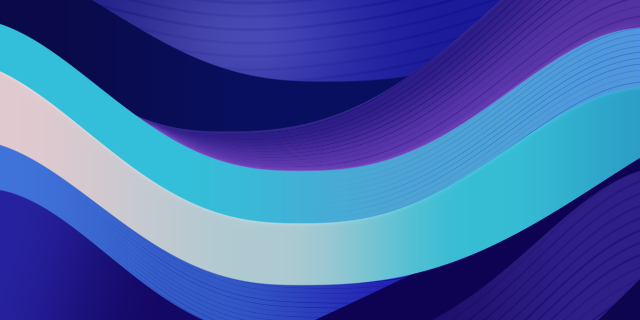
Reproduce this background procedurally as a WebGL 1 fragment shader.

```glsl
precision highp float;
// Flowing layered ribbons in cyan, pale rose, blue and violet over deep indigo.
uniform vec2 u_resolution;

const float PI = 3.14159265;

float hash(float n) {
  return fract(sin(n * 91.73) * 4375.85);
}

// Eased rise from a trough to a crest on either side.
float wave(float x, vec2 leftCrest, vec2 trough, vec2 rightCrest) {
  vec2 crest = x < trough.x ? leftCrest : rightCrest;
  float t = clamp((x - trough.x) / (crest.x - trough.x), 0.0, 1.0);
  return mix(trough.y, crest.y, 0.5 - 0.5 * cos(PI * pow(t, 1.25)));
}

// Coverage of everything below a curve.
float below(float curve, float y, float soft) {
  return smoothstep(-soft, soft, curve - y);
}

// Fine strands of uneven strength running along a ribbon.
float strands(float v, float count) {
  float s = v * count;
  float line = 1.0 - smoothstep(0.02, 0.17, abs(fract(s) - 0.5));
  return line * (0.3 + 0.7 * hash(floor(s)));
}

// Thin glow hugging a curve.
float rim(float d, float width) {
  return exp(-abs(d) / width);
}

// Gradient through three colours with stops at a, b and c.
vec3 ramp(float x, vec3 stops, vec3 first, vec3 second, vec3 third) {
  vec3 col = mix(first, second, smoothstep(stops.x, stops.y, x));
  return mix(col, third, smoothstep(stops.y, stops.z, x));
}

void main() {
  vec2 p = gl_FragCoord.xy / u_resolution * vec2(2.0, 1.0);
  float x = p.x;
  float y = p.y;
  float soft = 0.9 / u_resolution.y;

  // Ribbon boundaries, from top to bottom
  float skyEdge = wave(x, vec2(-0.078, 1.133), vec2(1.016, 0.745), vec2(2.083, 1.0));
  float violetTop = wave(x, vec2(-0.104, 0.896), vec2(0.703, 0.589), vec2(2.135, 1.339));
  float cyanTop = wave(x, vec2(-0.104, 0.943), vec2(0.9375, 0.466), vec2(2.018, 0.914));
  float paleTop = wave(x, vec2(-0.156, 0.815), vec2(0.9375, 0.302), vec2(2.018, 0.727));
  float paleBase = wave(x, vec2(-0.104, 0.564), vec2(0.9375, 0.109), vec2(2.5, 0.693));
  float blueBase = wave(x, vec2(-0.052, 0.411), vec2(0.9375, -0.057), vec2(2.0, -0.05));
  float plumTop = wave(x, vec2(0.0, -0.06), vec2(1.042, -0.057), vec2(2.083, 0.479));
  float d = x - 0.984;
  float shadeTop = 0.46 * d + 0.038 * d * d;
  float cornerTop = 0.98 * (x - 1.87);

  // Upper blue field with a soft light
  vec3 col = mix(vec3(0.11, 0.11, 0.52), vec3(0.10, 0.10, 0.60), smoothstep(0.4, 1.3, x));
  vec2 lightOffset = (p - vec2(0.77, 0.88)) / vec2(0.36, 0.26);
  col += vec3(0.18, 0.18, 0.16) * exp(-dot(lightOffset, lightOffset));
  col -= 0.035 * strands(y - 0.6 * skyEdge - 0.12 * x, 24.0);

  // Navy hollow
  vec3 navy = mix(vec3(0.04, 0.04, 0.29), vec3(0.03, 0.06, 0.37), smoothstep(0.1, 0.9, x));
  col = mix(col, navy, below(skyEdge, y, soft));

  // Violet ribbon, brighter toward its lower edge
  float v = clamp((violetTop - y) / max(violetTop - cyanTop, 0.02), 0.0, 1.0);
  vec3 violet = mix(vec3(0.17, 0.11, 0.52), vec3(0.36, 0.22, 0.68), smoothstep(0.0, 1.0, v));
  violet = mix(violet, vec3(0.31, 0.19, 0.60), 0.6 * smoothstep(1.4, 2.0, x));
  violet -= 0.07 * strands(v + 0.14 * x, 13.0) * smoothstep(0.5, 1.3, x);
  violet += vec3(0.14, 0.06, 0.08) * rim(y - cyanTop, 0.008);
  violet += 0.07 * rim(y - violetTop, 0.004);
  col = mix(col, violet, below(violetTop, y, soft));

  // Cyan ribbon turning sky blue
  v = (cyanTop - y) / (cyanTop - paleTop);
  vec3 cyan = ramp(x, vec3(0.5, 1.35, 2.0), vec3(0.20, 0.75, 0.85),
                   vec3(0.31, 0.64, 0.83), vec3(0.32, 0.59, 0.86));
  cyan -= vec3(0.12, 0.10, 0.02) * strands(v + 0.22 * x, 10.0) * smoothstep(0.9, 1.6, x);
  col = mix(col, cyan, below(cyanTop, y, soft));

  // Pale ribbon turning turquoise
  vec3 pale = ramp(x, vec3(0.0, 0.85, 1.5), vec3(0.88, 0.79, 0.81),
                   vec3(0.68, 0.79, 0.82), vec3(0.21, 0.74, 0.83));
  pale = mix(pale, vec3(0.17, 0.62, 0.78), smoothstep(1.55, 2.05, x));
  pale += 0.07 * rim(y - paleTop, 0.005);
  col = mix(col, pale, below(paleTop, y, soft));

  // Blue ribbon under the pale one
  v = (paleBase - y) / max(paleBase - blueBase, 0.02);
  vec3 blue = ramp(x, vec3(0.0, 0.65, 1.3), vec3(0.25, 0.45, 0.85),
                   vec3(0.20, 0.35, 0.78), vec3(0.14, 0.13, 0.70));
  blue -= vec3(0.05, 0.08, 0.08) * strands(v - 0.2 * x, 11.0) * smoothstep(0.1, 0.6, x);
  col = mix(col, blue, below(paleBase, y, soft));

  // Indigo mound at the lower left
  vec3 indigo = mix(vec3(0.15, 0.13, 0.62), vec3(0.08, 0.03, 0.40),
                    smoothstep(0.0, 0.55, x + 0.3 * (0.2 - y)));
  col = mix(col, indigo, below(min(blueBase, paleBase), y, soft));

  // Dark fold, plum ribbon and dark corner at the lower right
  float under = below(paleBase, y, soft);
  col = mix(col, vec3(0.05, 0.01, 0.32), below(shadeTop, y, soft) * under);
  vec3 plum = mix(vec3(0.12, 0.06, 0.42), vec3(0.18, 0.12, 0.53), smoothstep(1.3, 1.85, x));
  plum -= 0.05 * strands(plumTop - y + 0.07 * x, 26.0);
  col = mix(col, plum, below(plumTop, y, soft) * under);
  col = mix(col, vec3(0.05, 0.02, 0.31), below(cornerTop, y, soft));

  gl_FragColor = vec4(col, 1.0);
}
```
